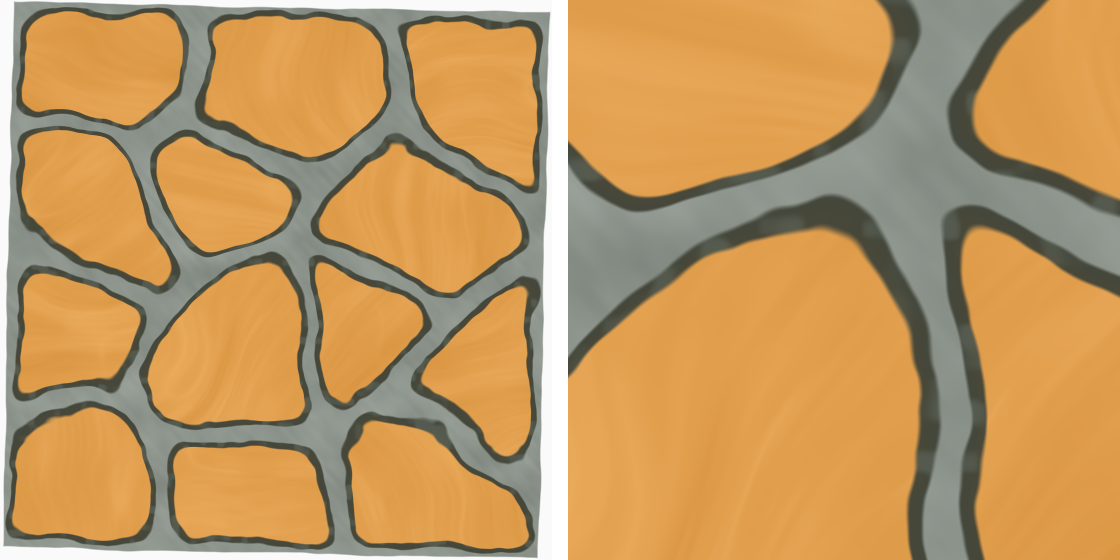
Left: the whole. Right: its middle third, enlarged.
This pattern is drawn by a Shadertoy shader. Its source:

```glsl
// Hand-painted crazy paving: ochre stones with dark ink outlines and grey joints
// on a slightly tilted sheet. Stones are rounded Voronoi cells of jittered rows,
// bent by noise; their edge distance drives the joint, ink and paint layers.

const vec3 PAPER = vec3(0.98);
const vec3 GROUT = vec3(0.55, 0.58, 0.55);
const vec3 OCHRE = vec3(0.88, 0.62, 0.30);
const vec3 SHEEN = vec3(0.93, 0.70, 0.39);
const vec3 INK = vec3(0.26, 0.27, 0.22);
const vec3 INK_WORN = vec3(0.35, 0.38, 0.34);

const vec2 SHEET_HALF = vec2(0.478, 0.487);
const float SHEET_TILT = 0.021;
const int ROWS = 4;
const float SEED = 7.0;
const float JITTER = 0.56;       // seed scatter, in grid cells
const float STAGGER = 0.12;      // sideways shift of alternate rows
const float JOINT = 0.0205;      // joint centre to ink centre
const float BORDER = 0.018;      // sheet edge to ink centre
const float INK_HALF = 0.0052;
const float ROUNDING = 0.045;
const float BEND = 0.065;        // large bends shared by neighbours
const float WOBBLE = 0.026;      // small bumps of each stone
const float SOFT = 0.0017;

float hash(vec2 p) {
    vec3 q = fract(p.xyx * 0.1031);
    q += dot(q, q.yzx + 33.33);
    return fract((q.x + q.y) * q.z);
}

float noise(vec2 p) {
    vec2 i = floor(p), f = fract(p);
    f = f * f * f * (f * (f * 6.0 - 15.0) + 10.0);
    return mix(mix(hash(i), hash(i + vec2(1, 0)), f.x),
               mix(hash(i + vec2(0, 1)), hash(i + vec2(1, 1)), f.x), f.y);
}

float fbm(vec2 p) {
    return 0.6 * noise(p) + 0.28 * noise(p * 2.1 + 9.0) + 0.12 * noise(p * 4.3 + 31.0);
}

vec2 turn(vec2 p, float a) {
    return vec2(cos(a) * p.x - sin(a) * p.y, sin(a) * p.x + cos(a) * p.y);
}

float smin(float a, float b, float k) {
    float h = max(k - abs(a - b), 0.0) / k;
    return min(a, b) - 0.25 * h * h * k;
}

// One row holds an extra, smaller stone
int stonesInRow(int row) { return row == 1 ? 4 : 3; }

vec2 stoneSeed(int row, int col) {
    vec2 id = vec2(col, row) + SEED;
    vec2 cell = vec2(col, row) + 0.5
              + JITTER * (vec2(hash(id), hash(id + 57.0)) - 0.5);
    cell.x += STAGGER * (row % 2 == 0 ? -1.0 : 1.0);
    return (cell / vec2(stonesInRow(row), ROWS) * 2.0 - 1.0) * SHEET_HALF;
}

// Signed distance to the ink line, positive inside a stone; returns its number
float stoneDistance(vec2 p, out float id) {
    vec2 w = p + BEND * (vec2(noise(p * 5.5 + 3.0), noise(p * 5.5 + 41.0)) - 0.5);
    vec2 home = vec2(0.0);
    float nearest = 9.0;
    id = 0.0;
    for (int r = 0; r < ROWS; r++)
        for (int c = 0; c < stonesInRow(r); c++) {
            vec2 s = stoneSeed(r, c);
            float d = length(w - s);
            if (d < nearest) { nearest = d; home = s; id = float(r * 4 + c); }
        }
    float edge = 1.0;
    for (int r = 0; r < ROWS; r++)
        for (int c = 0; c < stonesInRow(r); c++) {
            vec2 s = stoneSeed(r, c), gap = s - home;
            if (dot(gap, gap) > 1e-6)
                edge = smin(edge, dot(0.5 * (home + s) - w, normalize(gap)), ROUNDING);
        }
    vec2 rim = SHEET_HALF - abs(p) + JOINT - BORDER;
    edge = smin(edge, smin(rim.x, rim.y, ROUNDING), ROUNDING);
    return edge - JOINT + WOBBLE * (fbm(p * 13.0 + id * 17.0) - 0.5);
}

// Broad translucent strokes, each stone brushed in its own direction
vec3 ochrePaint(vec2 p, float id) {
    vec2 q = turn(p, 6.28 * hash(vec2(id, 5.0)));
    q += 0.09 * (vec2(noise(p * 6.0 + id), noise(p * 6.0 + 20.0 + id)) - 0.5);
    float strokes = noise(q * vec2(7.0, 32.0) + id);
    float bristles = noise(q * vec2(18.0, 150.0));
    float ridge = pow(1.0 - abs(2.0 * noise(q * vec2(5.0, 13.0) + 70.0) - 1.0), 14.0);
    float tone = 0.05 * (strokes - 0.5) + 0.02 * (bristles - 0.5)
               + 0.04 * (fbm(p * 7.0) - 0.5);
    float sheen = 0.35 * ridge * smoothstep(0.4, 0.8, noise(p * 9.0 + 13.0));
    return mix(OCHRE + tone * vec3(0.7, 0.9, 1.1), SHEEN, sheen);
}

vec3 groutPaint(vec2 p) {
    float mottle = fbm(p * 16.0 + 5.0) - 0.5;
    float streak = noise(turn(p, 0.8) * vec2(25.0, 110.0)) - 0.5;
    return GROUT + 0.10 * mottle + 0.03 * streak;
}

void mainImage(out vec4 fragColor, in vec2 fragCoord) {
    vec2 p = turn((fragCoord - 0.5 * iResolution.xy) / iResolution.y, SHEET_TILT);
    float soft = max(SOFT, 0.8 / iResolution.y);

    float id;
    float d = stoneDistance(p, id);
    vec3 color = mix(groutPaint(p), ochrePaint(p, id), smoothstep(-soft, soft, d));

    // Ink line of uneven weight, worn where the brush ran dry
    float weight = INK_HALF * (0.75 + 0.5 * noise(p * 22.0 + id));
    float worn = smoothstep(0.5, 0.9, noise(p * 65.0 + 8.0));
    float ink = 1.0 - smoothstep(weight - soft, weight + soft, abs(d));
    color = mix(color, mix(INK, INK_WORN, 0.7 * worn), 0.97 * ink);

    // Slightly ragged sheet on white paper
    vec2 rim = SHEET_HALF - abs(p);
    float sheet = min(rim.x, rim.y) + 0.008 * (fbm(p * 11.0 + 60.0) - 0.5);
    color = mix(PAPER, color, smoothstep(-soft, soft, sheet));
    fragColor = vec4(color, 1.0);
}
```
